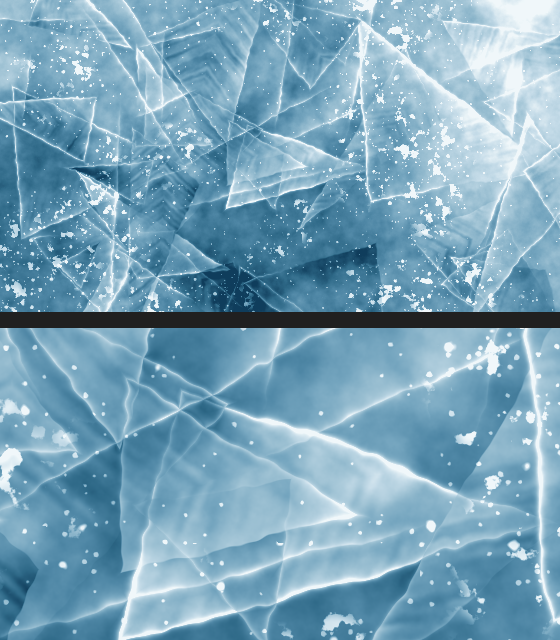
Top: the whole. Bottom: its middle third, enlarged.
Give the GLSL for this texture, as a Shadertoy shader.

```glsl
// Fractured blue ice: translucent triangular shards are painted over each other,
// each with feathered striations, a frosty rim and a soft shadow, then thin
// cracks, haze and snow crumbs go on top and one tone picks the ice colour.

#define SHARDS 30
#define CRACKS 20
#define SEED 4.0
#define HATCH_FREQ 85.0
#define HATCH_DEPTH 0.22
#define RIM_WIDTH 0.0026
#define SNOW 0.5
#define CONTRAST 1.08
#define BRIGHTNESS 0.0

float hash(vec2 p) {
    vec3 q = fract(p.xyx * 0.1031);
    q += dot(q, q.yzx + 33.33);
    return fract((q.x + q.y) * q.z);
}

vec4 random4(float n) {
    vec2 s = vec2(n * 7.31 + SEED * 13.7, n * 3.17 + 5.0);
    return vec4(hash(s), hash(s + 31.4), hash(s + 67.9), hash(s + 95.2));
}

float noise(vec2 p) {
    vec2 i = floor(p), f = fract(p);
    f = f * f * (3.0 - 2.0 * f);
    return mix(mix(hash(i), hash(i + vec2(1, 0)), f.x),
               mix(hash(i + vec2(0, 1)), hash(i + vec2(1, 1)), f.x), f.y);
}

float fbm(vec2 p) {
    float sum = 0.0, amp = 0.516;
    for (int i = 0; i < 5; i++) {
        sum += amp * noise(p);
        p = mat2(1.6, 1.2, -1.2, 1.6) * p + 17.3;
        amp *= 0.5;
    }
    return sum;
}

vec2 direction(float a) { return vec2(cos(a), sin(a)); }

// Fractures favour three directions, with some spread
float fractureAngle(float pick, float spread) {
    return 0.25 + 1.05 * floor(pick * 3.0) + 0.5 * (spread - 0.5);
}

// Round-ish grains, one per grid cell, most cells empty
float grains(vec2 p, float scale, float density) {
    vec2 g = p * scale, id = floor(g);
    vec2 centre = 0.3 + 0.4 * vec2(hash(id + 3.1), hash(id + 8.7));
    float radius = 0.1 + 0.18 * hash(id + 21.0);
    float d = length(fract(g) - centre) + 0.16 * (noise(g * 4.0) - 0.5);
    return step(hash(id + 47.0), density) * smoothstep(radius + 0.1, radius - 0.08, d);
}

vec3 iceColour(float tone) {
    vec3 ramp[7] = vec3[7](
        vec3(0.06, 0.24, 0.36), vec3(0.18, 0.41, 0.53), vec3(0.31, 0.53, 0.65),
        vec3(0.46, 0.65, 0.75), vec3(0.62, 0.76, 0.83), vec3(0.77, 0.86, 0.91),
        vec3(0.94, 0.97, 0.98));
    float x = (tone - 0.05) / 0.146;
    vec3 colour = ramp[0];
    for (int i = 1; i < 7; i++)
        colour = mix(colour, ramp[i], clamp(x - float(i - 1), 0.0, 1.0));
    return colour;
}

void mainImage(out vec4 fragColor, in vec2 fragCoord) {
    float px = 1.0 / iResolution.y, aspect = iResolution.x * px;
    vec2 uv = fragCoord / iResolution.xy, p = fragCoord * px;

    // Light falls from the upper right through cloudy ice
    float cloud = fbm(p * 2.6 + SEED);
    float light = 0.27 + 0.24 * uv.y + 0.2 * smoothstep(0.45, 1.0, uv.x)
                + 0.5 * (cloud - 0.5);
    float tone = light, frost = 0.0;
    vec2 bent = p + 0.012 * (vec2(noise(p * 12.0), noise(p * 12.0 + 40.0)) - 0.5)
                  + 0.005 * (vec2(noise(p * 70.0), noise(p * 70.0 + 40.0)) - 0.5);

    // Shards, large ones first
    for (int i = 0; i < SHARDS; i++) {
        float n = float(i), age = n / float(SHARDS);
        vec4 r = random4(n), s = random4(n + 60.0), t = random4(n + 140.0);
        vec2 q = bent - vec2(r.x * aspect, r.y);
        float size = mix(0.05, 0.2, r.z) * mix(1.15, 0.4, age);
        float angle = fractureAngle(r.w, s.x);
        float a = angle + 1.571 + 3.1416 * step(0.5, t.w);
        float d1 = dot(q, direction(a));
        float d2 = dot(q, direction(a + mix(1.8, 2.75, s.y)));
        float d3 = dot(q, direction(a + mix(3.75, 4.5, s.z)));
        float d = max(d1, max(d2, d3)) - size;
        float inside = smoothstep(px, -px, d);

        // Feathered striations folded about the shard axis
        vec2 f = vec2(dot(q, direction(angle)), dot(q, direction(angle + 1.571)));
        float hatch = noise(vec2((f.x + 0.8 * abs(f.y)) * HATCH_FREQ, f.y * 10.0 + n)) - 0.5;
        float patchy = noise(p * 4.5 + n * 9.1);
        float dark = step(0.76, t.x) * 0.2 * smoothstep(0.15, 0.45, age);
        float face = light + 0.34 * (s.w - 0.5) - dark + 0.14 * d1 / size
                   + HATCH_DEPTH * hatch * smoothstep(0.3, 0.7, patchy) * (0.3 + t.y);

        tone -= 0.09 * exp(-max(d, 0.0) / 0.025) * (1.0 - inside) * patchy;
        tone = mix(tone, face, inside * mix(0.35, 0.9, patchy));
        float rim = 0.5 * exp(-abs(d) / RIM_WIDTH)
                  + 0.16 * exp(-abs(d) / 0.018) * inside;
        rim *= smoothstep(0.3, 0.75, noise(p * 5.0 + n * 5.7)) * (0.5 + 0.6 * t.z);
        frost = max(frost * (1.0 - 0.45 * inside), rim);
    }

    // Thin tapering cracks with a tone step across them
    for (int i = 0; i < CRACKS; i++) {
        vec4 r = random4(float(i) + 300.0), s = random4(float(i) + 390.0);
        vec2 q = bent - vec2(r.x * aspect, r.y);
        vec2 along = direction(fractureAngle(r.z, r.w));
        float u = dot(q, along), v = dot(q, vec2(-along.y, along.x));
        float reach = mix(0.12, 0.42, s.x * s.x);
        float taper = smoothstep(reach, reach * 0.5, abs(u));
        float side = smoothstep(-px, px, v) * 2.0 - 1.0;
        tone += 0.08 * side * taper * exp(-abs(v) / 0.04);
        float glint = 0.35 + 0.65 * noise(vec2(u * 18.0, float(i) * 4.0));
        frost = max(frost, taper * glint * (0.42 * exp(-abs(v) / (RIM_WIDTH * (0.6 + s.y)))
                                          + 0.1 * exp(-abs(v) / 0.014)));
    }

    // Haze, scuffed surface and snow crumbs in drifts
    float fine = fbm(p * 32.0), drift = fbm(p * 4.2 + 70.0);
    tone += 0.2 * (fine - 0.5) + 0.16 * smoothstep(0.52, 0.75, fbm(p * 5.0 + 25.0));
    float crumbs = smoothstep(0.64, 0.7, fbm(p * 40.0 + 9.0)) * smoothstep(0.5, 0.62, drift);
    float cluster = smoothstep(0.35, 0.65, drift);
    crumbs = max(crumbs, grains(p, 95.0, 0.04 + 0.13 * cluster) * 0.7);
    crumbs = max(crumbs, grains(p + 3.7, 48.0, 0.07 * cluster));
    tone += frost * (0.65 + 0.7 * fine) + SNOW * crumbs * (1.0 - 0.5 * frost);

    tone = 0.47 + (tone - 0.47) * CONTRAST + BRIGHTNESS;
    fragColor = vec4(iceColour(tone), 1.0);
}
```
